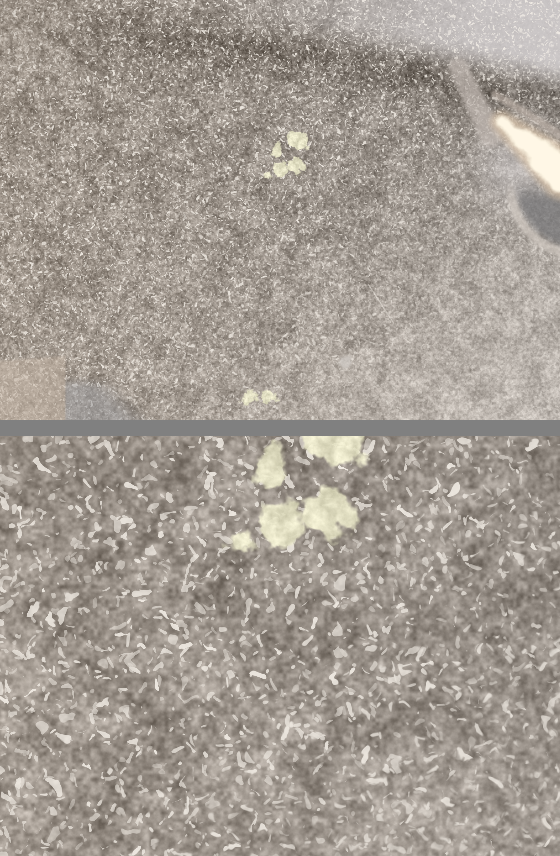
Top, the full canvas; bottom, a detail of the centre.
Give the GLSL for this texture, as a WebGL 2 fragment shader.

```glsl
#version 300 es
precision highp float;
// Speckled, polished grey stone under a hazy reflection.
// Fractal noise gives the mottled ground, jittered cells scatter ragged pale
// flecks, and soft distance shapes add lichen blots and mirrored light.
#define GROUND vec3(0.583, 0.553, 0.523)
#define FLECK vec3(0.97, 0.95, 0.92)
#define LICHEN vec3(0.92, 0.91, 0.79)
#define HAZE vec3(0.83, 0.815, 0.82)
#define GRAIN 0.34
#define MOTTLE 0.22
#define FLECK_CELL 0.0150
#define FLECK_SHARE 0.72
uniform vec2 u_resolution;
out vec4 fragColor;

vec3 hash3(vec2 p) {
  vec3 q = fract(p.xyx * vec3(0.1031, 0.1030, 0.0973));
  q += dot(q, q.yxz + 33.33);
  return fract((q.xxy + q.yzz) * q.zyx);
}

float noise(vec2 p) {
  vec2 i = floor(p), f = fract(p);
  f = f * f * (3.0 - 2.0 * f);
  float low = mix(hash3(i).x, hash3(i + vec2(1, 0)).x, f.x);
  float high = mix(hash3(i + vec2(0, 1)).x, hash3(i + vec2(1, 1)).x, f.x);
  return mix(low, high, f.y);
}

float fbm(vec2 p) {
  float sum = 0.0, gain = 0.5;
  for (int i = 0; i < 4; i++) {
    sum += gain * noise(p);
    p = mat2(1.6, 1.2, -1.2, 1.6) * p + 17.3;
    gain *= 0.5;
  }
  return sum;
}

// Distance to a capsule whose radius runs from r.x to r.y.
float capsule(vec2 p, vec2 a, vec2 b, vec2 r) {
  float t = clamp(dot(p - a, b - a) / dot(b - a, b - a), 0.0, 1.0);
  return length(p - mix(a, b, t)) - mix(r.x, r.y, t);
}

// One ragged fleck per cell; blur widens and fades it.
float flecks(vec2 p, float cell, float share, float blur, float seed) {
  float edge = 0.45 / u_resolution.y + 0.0025 * blur, cover = 0.0;
  vec2 home = floor(p / cell);
  float ragged = 0.22 * (noise(p * 330.0 + seed) - 0.5);
  for (int k = 0; k < 9; k++) {
    vec2 id = home + vec2(k % 3, k / 3) - 1.0;
    vec3 place = hash3(id + seed), form = hash3(id + seed + 71.7);
    if (place.z > share) continue;
    vec2 q = p - (id + place.xy) * cell;
    float turn = 6.2832 * form.x;
    q = mat2(cos(turn), -sin(turn), sin(turn), cos(turn)) * q / cell;
    q.x -= clamp(q.x, -0.32 * form.y, 0.32 * form.y);
    float d = (length(q) - 0.06 - 0.12 * form.z * form.z + ragged) * cell;
    float bright = 0.4 + 0.6 * fract(form.y * 7.0 + form.z);
    cover = max(cover, bright * (1.0 - smoothstep(-edge, edge, d)));
  }
  return cover * (1.0 - 0.4 * blur);
}

// Pale crusty blots with a ragged outline.
float lichen(vec2 p) {
  vec3 spots[7] = vec3[7](vec3(0.712, 0.667, 0.025), vec3(0.703, 0.608, 0.021),
    vec3(0.668, 0.600, 0.020), vec3(0.660, 0.643, 0.014), vec3(0.637, 0.585, 0.012),
    vec3(0.594, 0.053, 0.018), vec3(0.645, 0.056, 0.015));
  float d = 1.0;
  for (int i = 0; i < 7; i++) d = min(d, length(p - spots[i].xy) - spots[i].z);
  return smoothstep(0.003, -0.003, d + 0.034 * (fbm(p * 65.0) - 0.45));
}

// Mirrored strip, lamp glow and rim at the right; pale panels at lower left.
vec3 reflections(vec3 c, vec2 p) {
  vec2 ring = p - vec2(1.38, 0.56), glow = p - vec2(1.23, 0.60);
  float disc = length(ring) - 0.165, below = smoothstep(0.02, -0.05, ring.y);
  c = mix(c, HAZE, 0.5 * exp(-dot(glow, glow) * 110.0));
  c = mix(c, vec3(0.44, 0.44, 0.45), 0.7 * smoothstep(0.0, -0.03, disc) * below);
  c = mix(c, vec3(0.81, 0.78, 0.75), 0.7 * smoothstep(0.016, 0.004, abs(disc)) * below);
  float rim = capsule(p, vec2(1.18, 0.775), vec2(1.35, 0.67), vec2(0.0));
  c = mix(c, vec3(0.76, 0.71, 0.67), 0.6 * smoothstep(0.016, 0.002, rim));
  float strip = capsule(p, vec2(1.09, 0.84), vec2(1.17, 0.68), vec2(0.022, 0.028));
  c = mix(c, vec3(0.76, 0.725, 0.70), 0.7 * smoothstep(0.010, -0.010, strip));
  float lamp = capsule(p, vec2(1.195, 0.71), vec2(1.345, 0.585), vec2(0.010, 0.046));
  c = mix(c, vec3(0.88, 0.78, 0.66), 0.6 * smoothstep(0.030, 0.0, lamp));
  c = mix(c, vec3(1.0, 0.97, 0.90), smoothstep(0.008, -0.008, lamp + 0.02 * (fbm(p * 30.0) - 0.5)));
  float top = smoothstep(-0.005, 0.005, 0.14 + 0.08 * p.x - p.y);
  c = mix(c, vec3(0.77, 0.71, 0.65), 0.55 * top * smoothstep(0.160, 0.152, p.x));
  float shade = smoothstep(0.152, 0.160, p.x) * smoothstep(0.38, 0.28, p.x + p.y);
  return mix(c, vec3(0.61, 0.61, 0.62), 0.55 * shade * smoothstep(0.11, 0.07, p.y));
}

void main() {
  vec2 p = gl_FragCoord.xy / u_resolution.y;
  float blur = smoothstep(0.75, 1.65, 0.7 * p.x + 0.8 * (1.0 - p.y));
  blur = max(blur, 0.4 * smoothstep(0.4, 0.0, length(p - vec2(0.0, 1.0))));
  // Mottled ground, warmer at left, darker along a sloping band.
  float clumps = fbm(p * 32.0), grain = fbm(p * 150.0) - 0.47;
  vec3 c = GROUND + MOTTLE * (clumps - 0.47) + GRAIN * grain * (1.0 - 0.2 * blur);
  c += 0.16 * (noise(p * 340.0) - 0.5) * (1.0 - 0.5 * blur);
  c += vec3(0.022, 0.004, -0.018) * (0.5 - 0.5 * p.x);
  float above = p.y - (0.965 - 0.06 * p.x - 0.06 * p.x * p.x);
  c -= 0.12 * exp(-pow((above + 0.03) / 0.06, 2.0)) * smoothstep(-0.1, 0.6, p.x);
  c += 0.04 * smoothstep(0.75, 0.1, p.y) + 0.11 * blur * blur;
  c = mix(c, HAZE, smoothstep(-0.01, 0.08, above) * smoothstep(0.35, 1.3, p.x) * 0.85);
  // Flecks of two sizes, thicker where the mottling is pale.
  float share = FLECK_SHARE * (0.3 + 1.5 * clumps) + 0.12 * smoothstep(0.6, 1.0, p.y);
  vec2 bent = p + 0.006 * vec2(noise(p * 110.0), noise(p * 110.0 + 40.0));
  float cover = flecks(bent, FLECK_CELL, share, blur, 3.0);
  cover = max(cover, 0.9 * flecks(bent + 0.37, FLECK_CELL * 0.62, share, blur, 29.0));
  c = mix(c, FLECK, 0.88 * cover);
  // Faint scratch, one pale stain, lichen, then the reflected light.
  float scratch = capsule(p, vec2(0.877, 0.323), vec2(0.937, 0.231), vec2(0.0));
  c = mix(c, FLECK, 0.4 * smoothstep(0.0025, 0.0005, scratch));
  float stain = length(p - vec2(0.825, 0.137)) + 0.03 * (clumps - 0.5);
  c = mix(c, vec3(0.82, 0.80, 0.78), 0.75 * smoothstep(0.020, 0.010, stain));
  c = mix(c, LICHEN + 0.3 * grain, 0.9 * lichen(p));
  fragColor = vec4(clamp(reflections(c, p), 0.0, 1.0), 1.0);
}
```
